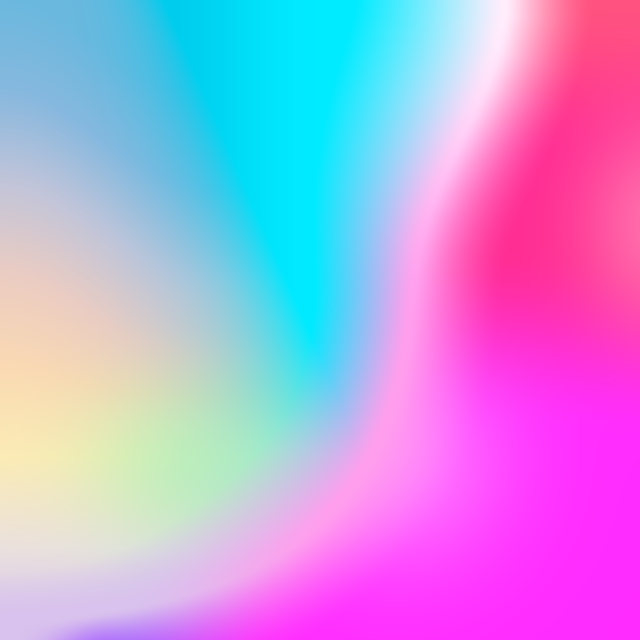
Reproduce this background procedurally as a Shadertoy shader.

```glsl
// A soft colour-mesh backdrop: a cool field (blue, peach, green, cyan) meets
// a hot field (rose, magenta, violet) along a curved pale ridge. Each field is
// a stack of gradients; the distance to the ridge curve blends the two.

#define RIDGE_STEPS 40
#define RIDGE_X 0.66        // where the upright part of the ridge stands
#define RIDGE_LEAN 0.13     // drift to the right near the top
#define RIDGE_ROUNDING 0.01 // softness of the crest
#define COOL_WIDTH 0.14     // ridge falloff on the cool side
#define HOT_WIDTH 0.13      // ridge falloff on the hot side
#define CYAN_TOP 0.256      // left border of the cyan wedge at the top
#define CYAN_SLOPE 0.44     // how far that border moves right going down
#define ORCHID_GAIN 0.92
#define GREEN_GAIN 0.6

const vec3 CYAN_DEEP  = vec3(0.00, 0.80, 0.93);
const vec3 CYAN_PURE  = vec3(0.00, 0.92, 1.00);
const vec3 GREEN      = vec3(0.72, 0.96, 0.71);
const vec3 MAGENTA    = vec3(1.00, 0.17, 1.00);
const vec3 HOT_PINK   = vec3(1.00, 0.17, 0.57);
const vec3 CORAL      = vec3(1.00, 0.32, 0.50);
const vec3 ROSE       = vec3(1.00, 0.43, 0.67);
const vec3 ORCHID     = vec3(1.00, 0.51, 1.00);
const vec3 VIOLET     = vec3(0.65, 0.37, 1.00);
const vec3 RIDGE_LILAC = vec3(0.85, 0.76, 0.93);
const vec3 RIDGE_PINK  = vec3(1.00, 0.62, 0.93);
const vec3 RIDGE_WHITE = vec3(1.00, 0.93, 0.99);

// Colours up the left border, evenly spaced from bottom to top
const vec3 LEFT_STOPS[8] = vec3[8](
    vec3(0.82, 0.74, 0.94), vec3(0.92, 0.88, 0.87),
    vec3(0.99, 0.92, 0.71), vec3(0.98, 0.85, 0.70),
    vec3(0.92, 0.80, 0.76), vec3(0.76, 0.77, 0.85),
    vec3(0.53, 0.72, 0.87), vec3(0.42, 0.72, 0.87));

float blob(vec2 p, vec2 center, vec2 radius) {
    vec2 q = (p - center) / radius;
    return exp(-dot(q, q));
}

// Horizontal place of the ridge at height h
float ridgeX(float h) {
    return RIDGE_X + RIDGE_LEAN * smoothstep(0.58, 1.0, h)
         - 0.545 * exp(-h / 0.15) - 0.4 * exp(-h / 0.03);
}

float segmentDistance(vec2 p, vec2 a, vec2 b) {
    vec2 ab = b - a;
    return length(p - a - ab * clamp(dot(p - a, ab) / dot(ab, ab), 0.0, 1.0));
}

// Signed distance to the ridge: negative on the cool side
float ridgeDistance(vec2 p) {
    float nearest = 10.0;
    vec2 a = vec2(ridgeX(-0.06), -0.06);
    for (int i = 1; i <= RIDGE_STEPS; i++) {
        float t = float(i) / float(RIDGE_STEPS);
        float h = -0.06 + 1.21 * t * t;
        vec2 b = vec2(ridgeX(h), h);
        nearest = min(nearest, segmentDistance(p, a, b));
        a = b;
    }
    return p.x < ridgeX(p.y) ? -nearest : nearest;
}

vec3 leftGradient(float h) {
    float s = clamp(h, 0.0, 1.0) * 7.0;
    vec3 color = LEFT_STOPS[0];
    for (int i = 1; i < 8; i++) {
        color = mix(color, LEFT_STOPS[i], clamp(s - float(i - 1), 0.0, 1.0));
    }
    return color;
}

vec3 coolField(vec2 p) {
    // Bands droop to the right in the upper half
    float droop = 0.15 * smoothstep(0.0, 0.32, p.x) * smoothstep(0.3, 0.5, p.y);
    vec3 color = leftGradient(p.y + droop);
    color = mix(color, GREEN, GREEN_GAIN * blob(p, vec2(0.28, 0.27), vec2(0.15, 0.12)));

    // Cyan wedge, crisp along its left border and paler below its tip
    float t = min(p.x / (CYAN_TOP + CYAN_SLOPE * (1.0 - p.y)), 1.0);
    float sharpness = mix(3.0, 4.5, smoothstep(0.35, 0.55, p.y));
    float strength = mix(0.8, 1.0, smoothstep(0.25, 0.48, p.y));
    vec3 cyan = mix(CYAN_DEEP, CYAN_PURE, smoothstep(0.25, 0.5, p.x));
    return mix(color, cyan, strength * pow(t, sharpness));
}

vec3 hotField(vec2 p) {
    vec3 color = mix(MAGENTA, HOT_PINK, smoothstep(0.32, 0.62, p.y));
    color = mix(color, CORAL, smoothstep(0.75, 1.0, p.y));
    color = mix(color, ROSE, blob(p, vec2(1.03, 0.65), vec2(0.12, 0.17)));
    color = mix(color, ORCHID, ORCHID_GAIN * blob(p, vec2(0.62, 0.28), vec2(0.17, 0.17)));
    vec3 corner = mix(RIDGE_LILAC, VIOLET, smoothstep(0.02, 0.17, p.x));
    return mix(corner, color, smoothstep(0.18, 0.43, p.x));
}

void mainImage(out vec4 fragColor, in vec2 fragCoord) {
    vec2 p = fragCoord / iResolution.xy;
    float d = ridgeDistance(p);
    float away = length(vec2(d, RIDGE_ROUNDING)) - RIDGE_ROUNDING;

    // Ridge tint and falloff change along its length
    float rise = smoothstep(0.5, 1.0, p.y);
    float along = smoothstep(0.1, 0.45, p.x);
    vec3 ridge = mix(RIDGE_LILAC, RIDGE_PINK, smoothstep(0.2, 0.52, p.x));
    ridge = mix(ridge, RIDGE_WHITE, rise);
    float coolWidth = mix(0.07, COOL_WIDTH, along) + 0.08 * rise;
    float hotWidth = mix(0.05, HOT_WIDTH, along);

    float coolMix = clamp(away / coolWidth, 0.0, 1.0);
    float hotMix = 1.0 - pow(1.0 - clamp(away / hotWidth, 0.0, 1.0), 1.5);
    vec3 color = d < 0.0 ? mix(ridge, coolField(p), coolMix)
                         : mix(ridge, hotField(p), hotMix);
    fragColor = vec4(color, 1.0);
}
```
